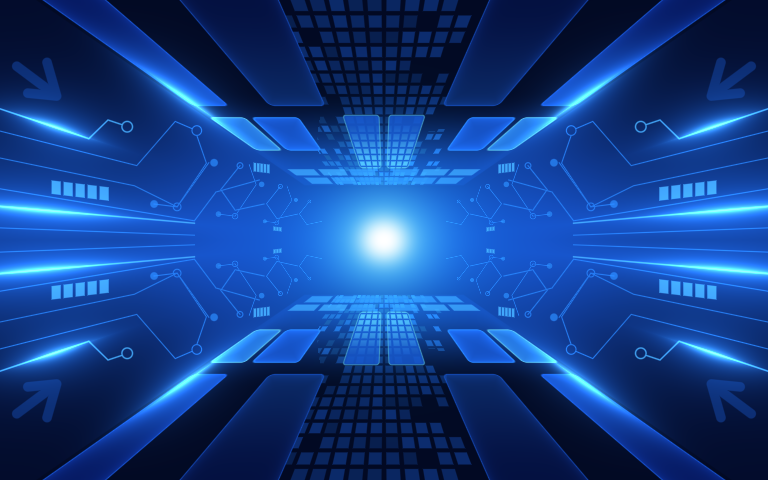
Reproduce this background procedurally as a Shadertoy shader.

```glsl
// A mirrored blue technology corridor: tiled floor and ceiling, circuit walls, glowing far end.

const vec3 NIGHT = vec3(.013, .055, .21);
const vec3 ROYAL = vec3(.085, .31, .77);
const vec3 AZURE = vec3(.15, .49, .92);
const vec3 CYAN = vec3(.43, .88, .98);

float hash(vec2 p) {
    return fract(sin(dot(p, vec2(127.1, 311.7))) * 43758.5);
}

// Coverage of a shape with signed distance d
float cover(float d, float px) {
    return 1. - smoothstep(-px, px, d);
}

float segment(vec2 p, vec2 a, vec2 b) {
    vec2 e = b - a;
    return length(p - a - e * clamp(dot(p - a, e) / dot(e, e), 0., 1.));
}

float path(vec2 p, vec2 a, vec2 b, vec2 c, vec2 d) {
    return min(segment(p, a, b), min(segment(p, b, c), segment(p, c, d)));
}

float ring(vec2 p, vec2 c, float r) {
    return abs(length(p - c) - r);
}

// Row of 2n+1 slanted cells
float cellRow(vec2 p, vec2 c, float pitch, float n, float halfHeight) {
    p -= c;
    p.y -= .12 * p.x;
    p.x -= pitch * clamp(round(p.x / pitch), -n, n);
    return max(abs(p.x) - .38 * pitch, abs(p.y) - halfHeight);
}

// Rounded panel between two rays from the vanishing point and two heights
float panel(vec2 q, vec2 rays, vec2 heights, float r) {
    float u = q.x / q.y;
    float dx = max(rays.x - u, u - rays.y) * q.y / sqrt(1. + u * u);
    vec2 d = vec2(dx, max(heights.x - q.y, q.y - heights.y)) + r;
    return length(max(d, 0.)) + min(max(d.x, d.y), 0.) - r;
}

vec3 addPanel(vec3 col, float d, vec3 fill, vec3 rim, float px) {
    col = mix(col, fill, .75 * cover(d, px));
    col += rim * .18 * exp(-abs(d) / .01) * step(d, 0.);
    return mix(col, rim, .75 * cover(abs(d) - .001, px));
}

// Wide blue streak with a thin bright core
vec3 flare(vec2 p, vec2 c, vec2 dir, float len) {
    p -= c;
    float along = dot(p, dir) / len;
    float across = abs(dot(p, vec2(-dir.y, dir.x)));
    return AZURE * .6 * exp(-along * along - across / .034)
         + CYAN * .85 * exp(-along * along * 4. - across / .0065);
}

vec3 ceilingColor(vec2 p, vec2 q, float px) {
    float far = 1. - smoothstep(.12, .31, q.y);
    vec3 col = mix(NIGHT * .65, ROYAL, far * .9);

    // Small squares that shrink towards the vanishing point
    vec2 g = vec2(p.x / q.y / .08, log(q.y) / .075);
    vec2 id = floor(g), cell = abs(fract(g) - .5);
    float spread = mix(.44, .85, far);
    float lit = step(hash(id), 1.25 - abs(id.x + 1.5) * .08 / spread) * step(q.x / q.y, spread);
    float square = cover((max(cell.x, cell.y) - .37) * .078 * q.y, px);
    vec3 tint = mix(ROYAL * .58, AZURE * 1.1, far) * mix(.7, 1.1, hash(id + 9.));
    col = mix(col, tint, square * lit * .85);

    // Large near panels, middle panels, then the central pair
    vec2 near = vec2(.28, .6), middle = vec2(.187, .255);
    vec3 fill = mix(ROYAL * .6, NIGHT * 1.4, smoothstep(.26, .5, q.y));
    col = addPanel(col, panel(q, vec2(.44, .85), near, .008), fill, ROYAL, px);
    col = addPanel(col, panel(q, vec2(1.16, 1.42), near, .006), fill * 1.6, ROYAL * 1.2, px);
    col = addPanel(col, panel(q, vec2(.7, 1.08), middle, .006), ROYAL * 1.1, AZURE * 1.2, px);
    col = addPanel(col, panel(q, vec2(1.14, 1.42), middle, .005), AZURE * .9, CYAN * .9, px);
    float centre = panel(q, vec2(.04, .33), vec2(.15, .26), .006);
    vec3 glass = mix(ROYAL, CYAN, .75 * square * (1. - smoothstep(.15, .25, q.y)));
    col = mix(col, glass, .85 * cover(centre, px));
    col = mix(col, CYAN * .85, .6 * cover(abs(centre) - .001, px));

    // Distant rows of bright tiles
    for (int i = 0; i < 6; i++) {
        float row = float(i / 3), k = float(i % 3);
        vec2 rays = vec2(.05, .42) + .43 * k + .08 * row;
        vec2 heights = vec2(.117, .13) + .0175 * row;
        tint = mix(AZURE, CYAN, .5 * hash(vec2(k, row)));
        col = mix(col, tint, .75 * cover(panel(q, rays, heights, .001), px));
    }
    return col;
}

vec3 wallColor(vec2 q, float px) {
    vec3 col = mix(NIGHT, ROYAL, exp(-q.y * q.y / .062));
    col *= 1. - .22 * smoothstep(.3, .6, q.x);

    // Corner arrow
    vec2 tip = vec2(.682, .3);
    float arrow = path(q, vec2(.765, .362), tip, vec2(.702, .37), tip);
    arrow = min(arrow, segment(q, tip, vec2(.742, .306)));
    col = mix(col, ROYAL * .65, .8 * cover(arrow - .01, px));

    // Long circuit traces
    float wire = path(q, vec2(.82, .232), vec2(.515, .155), vec2(.435, .247), vec2(.4, .232));
    wire = min(wire, path(q, vec2(.82, .175), vec2(.52, .113), vec2(.431, .069), vec2(.365, .161)));
    wire = min(wire, path(q, vec2(.82, .11), vec2(.395, .04), vec2(.35, .1), vec2(.26, .125)));
    wire = min(wire, segment(q, vec2(.82, .026), vec2(.395, .01)));
    wire = min(wire, ring(q, vec2(.39, .228), .01));

    // Smaller circuits repeated into the depth
    for (int i = 0; i < 3; i++) {
        vec2 s = q / pow(.72, float(i));
        vec2 a = vec2(.479, .075), b = vec2(.431, .069), c = vec2(.3, .155);
        wire = min(wire, path(s, a, b, vec2(.37, .16), vec2(.39, .218)));
        wire = min(wire, path(s, c, vec2(.34, .105), vec2(.31, .062), vec2(.25, .075)));
        wire = min(wire, min(ring(s, b, .008), ring(s, c, .006)));
        float dots = min(length(s - a), length(s - vec2(.354, .161))) - .008;
        col = mix(col, AZURE, .8 * cover(dots, px));
    }
    col = mix(col, AZURE * 1.1, .8 * cover(wire - .001, px));

    // Indicator cells and bright traces
    float beam = path(q, vec2(.82, .28), vec2(.615, .211), vec2(.575, .25), vec2(.545, .24));
    beam = min(beam, ring(q, vec2(.535, .236), .011));
    beam = min(beam, segment(q, vec2(.82, .072), vec2(.395, .035))) - .0015;
    beam = min(beam, cellRow(q, vec2(.633, .103), .025, 2., .014));
    beam = min(beam, cellRow(q, vec2(.255, .15), .007, 2., .009));
    beam = min(beam, cellRow(q, vec2(.222, .023), .006, 1., .004));
    return mix(col, mix(AZURE, CYAN, .4), .9 * cover(beam, px));
}

void mainImage(out vec4 fragColor, in vec2 fragCoord) {
    float px = .8 / iResolution.y;
    vec2 p = (fragCoord - .5 * iResolution.xy) / iResolution.y;
    vec2 q = vec2(abs(p.x), max(abs(p.y), .0005));

    // Walls meet the ceiling and floor along a diagonal seam
    float seam = (q.x - 1.45 * q.y) / 1.76;
    float inside = cover(max(seam, .114 - q.y), px);
    vec3 col = mix(wallColor(q, px), ceilingColor(p, q, px), inside);

    // Light streaks along the seam and the bright traces
    col += flare(q, vec2(.41, .293), vec2(.818, .575), .16);
    col += flare(q, vec2(.685, .236), vec2(.949, .316), .12);
    col += flare(q, vec2(.72, .062), vec2(.996, .087), .23);

    // Glow at the far end
    float r = length(p * vec2(.92, 1));
    col += vec3(.02, .17, .2) * exp(-r * r / .04);
    col = mix(col, CYAN, .85 * exp(-r * r / .0085));
    col = mix(col, vec3(1), exp(-pow(r / .046, 2.5)));
    fragColor = vec4(clamp(col, 0., 1.), 1);
}
```
